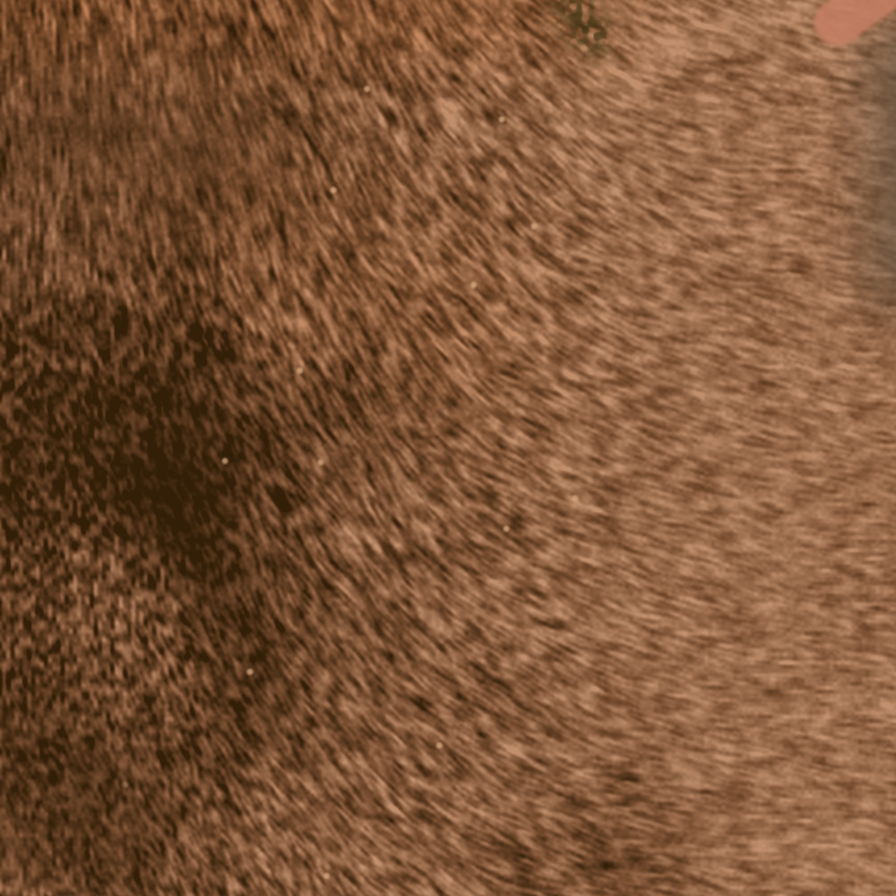
Reproduce this texture procedurally as a WebGL 2 fragment shader.

```glsl
#version 300 es
precision highp float;

uniform vec2 u_resolution;
out vec4 fragColor;

const vec3 SHADOW = vec3(0.20, 0.12, 0.03);
const vec3 MIDTONE = vec3(0.465, 0.30, 0.185);
const vec3 LIGHT = vec3(0.71, 0.52, 0.39);
const vec3 SKIN_PINK = vec3(0.78, 0.50, 0.39);
const vec3 EDGE_GREY = vec3(0.36, 0.31, 0.25);
const vec3 MOSS = vec3(0.24, 0.20, 0.07);
const vec3 RUST = vec3(0.52, 0.28, 0.11);
const vec3 SPECK = vec3(0.86, 0.68, 0.52);
const float STRAND_FREQ = 215.0;
const float CLUMP_FREQ = 105.0;
const float CLUMP_SHARE = 0.28;
const float STRAND_STEP = 0.0017;
const int STRAND_STEPS = 5;
const float STRAND_CONTRAST = 1.85;
const float BROAD_MOTTLE = 0.09;
const float FINE_GRAIN = 0.11;
const float SPECK_GRID = 26.0;
const float SPECK_RADIUS = 0.0055;

float hash(vec2 p) {
    vec3 q = fract(vec3(p.xyx) * 0.1031);
    q += dot(q, q.yzx + 33.33);
    return fract((q.x + q.y) * q.z);
}

float noise(vec2 p) {
    vec2 i = floor(p), f = fract(p);
    f = f * f * (3.0 - 2.0 * f);
    return mix(mix(hash(i), hash(i + vec2(1, 0)), f.x),
               mix(hash(i + vec2(0, 1)), hash(i + vec2(1, 1)), f.x), f.y);
}

float fbm(vec2 p) {
    float sum = 0.0, amp = 0.5;
    for (int i = 0; i < 4; i++) {
        sum += amp * noise(p);
        p = p * 2.03 + 17.3;
        amp *= 0.5;
    }
    return sum / 0.9375;
}

// Soft capsule of the given width around segment ab
float smudge(vec2 p, vec2 a, vec2 b, float width) {
    vec2 ap = p - a, ab = b - a;
    vec2 d = ap - ab * clamp(dot(ap, ab) / dot(ab, ab), 0.0, 1.0);
    return exp(-dot(d, d) / (width * width));
}

// Hair turns from upright on the left to level on the right
vec2 flow(vec2 p) {
    float angle = mix(-1.50, -0.12, smoothstep(-0.05, 1.0, p.x - 0.15 * (p.y - 0.5)));
    angle += 0.30 * (noise(p * 14.0) - 0.5);
    return vec2(cos(angle), sin(angle));
}

float grain(vec2 p) {
    return mix(noise(p * STRAND_FREQ), noise(p * CLUMP_FREQ + 41.0), CLUMP_SHARE);
}

// Noise averaged along the flow, forming strands
float strands(vec2 p, float stepLength) {
    float sum = grain(p);
    vec2 stride = flow(p) * stepLength;
    for (int i = 1; i <= STRAND_STEPS; i++) {
        sum += grain(p + stride * float(i)) + grain(p - stride * float(i));
    }
    return sum / float(2 * STRAND_STEPS + 1) - 0.5;
}

// Broad light and shade
float toneField(vec2 p) {
    float t = mix(0.49, 0.78, smoothstep(0.15, 0.85, p.x));
    t -= 0.36 * smudge(p, vec2(-0.02, 0.50), vec2(0.17, 0.53), 0.16);
    t -= 0.28 * smudge(p, vec2(0.20, 0.43), vec2(0.28, 0.24), 0.075);
    t -= 0.26 * smudge(p, vec2(-0.02, 0.20), vec2(0.12, 0.08), 0.14);
    t -= 0.09 * smudge(p, vec2(0.05, 0.84), vec2(0.28, 0.82), 0.09);
    t -= 0.09 * smudge(p, vec2(0.35, 0.53), vec2(0.49, 0.55), 0.06);
    t -= 0.24 * smudge(p, vec2(0.62, 0.02), vec2(0.72, 0.04), 0.06);
    t -= 0.08 * smudge(p, vec2(0.60, 0.20), vec2(0.68, 0.13), 0.08);
    t += 0.10 * smudge(p, vec2(0.13, 0.34), vec2(0.19, 0.25), 0.05);
    t += 0.16 * smudge(p, vec2(0.28, 0.69), vec2(0.33, 0.62), 0.04);
    t += 0.08 * smudge(p, vec2(0.20, 0.05), vec2(0.38, 0.04), 0.07);
    t += 0.12 * smudge(p, vec2(0.70, 0.93), vec2(0.88, 0.99), 0.06);
    t -= 0.22 * smudge(p, vec2(0.73, 0.90), vec2(0.855, 0.945), 0.010);
    return t;
}

float specks(vec2 p) {
    vec2 cell = floor(p * SPECK_GRID);
    vec2 jitter = vec2(hash(cell + 3.7), hash(cell + 9.1));
    float d = length(p - (cell + 0.2 + 0.6 * jitter) / SPECK_GRID);
    return step(0.95, hash(cell + 21.0)) * smoothstep(SPECK_RADIUS, 0.001, d);
}

void main() {
    vec2 uv = gl_FragCoord.xy / u_resolution;
    float right = smoothstep(0.50, 0.85, uv.x);
    float matted = smoothstep(0.45, 0.1, uv.x) * smoothstep(0.78, 0.55, uv.y);

    // Fur relief, calmer in shade and in the smooth patches
    float base = toneField(uv);
    float relief = STRAND_CONTRAST * mix(1.0, 0.68, right) * smoothstep(-0.35, 0.5, base);
    relief *= 1.0 - 0.4 * smudge(uv, vec2(0.08, 0.86), vec2(0.24, 0.83), 0.09);
    relief *= 1.0 - 0.35 * smudge(uv, vec2(0.0, 0.08), vec2(0.12, 0.08), 0.12);
    float tone = base + BROAD_MOTTLE * (fbm(uv * 30.0) - 0.5) * (1.0 - 0.6 * right);
    tone += relief * strands(uv, STRAND_STEP * (1.0 - 0.5 * matted));
    tone += FINE_GRAIN * (noise(uv * 250.0) - 0.5);
    tone = clamp(tone, 0.0, 1.1);
    vec3 color = tone < 0.5 ? mix(SHADOW, MIDTONE, tone * 2.0) : mix(MIDTONE, LIGHT, tone * 2.0 - 1.0);

    // Local tints
    float warmTop = smoothstep(0.85, 1.0, uv.y) + 0.5 * smudge(uv, vec2(0.3, 0.72), vec2(0.5, 0.65), 0.15);
    color = mix(color, RUST * (0.45 + tone), 0.25 * warmTop * (1.0 - right));
    float tuft = smudge(uv, vec2(0.64, 0.99), vec2(0.66, 0.96), 0.024);
    color = mix(color, MOSS, 0.75 * tuft * smoothstep(0.2, 0.7, noise(uv * 150.0)));
    color = mix(color, EDGE_GREY, 0.65 * smudge(uv, vec2(1.02, 0.92), vec2(1.02, 0.71), 0.06));
    float pink = smoothstep(0.35, 0.6, smudge(uv, vec2(0.935, 0.975), vec2(0.99, 1.015), 0.030));
    color = mix(color, SKIN_PINK, 0.85 * pink);

    // Stray bright tips
    float tips = smoothstep(0.08, 0.2, uv.x) * smoothstep(0.75, 0.6, uv.x);
    color = mix(color, SPECK, 0.75 * tips * specks(uv));
    fragColor = vec4(color, 1.0);
}
```
